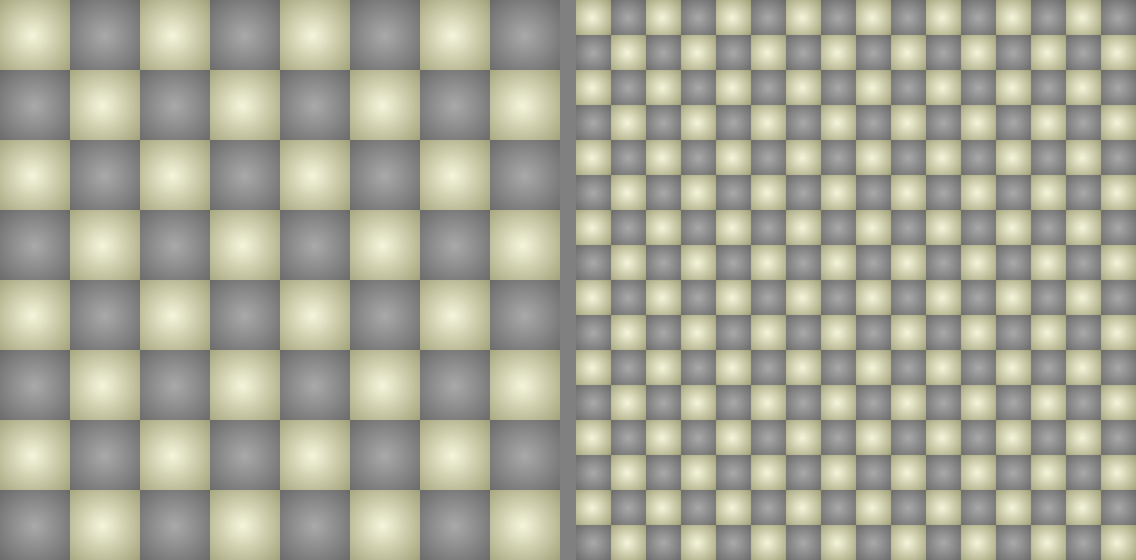
Left: one tile. Right: repeated 2 by 2.
Give the GLSL for this pattern, as a WebGL 2 fragment shader.

```glsl
#version 300 es
precision highp float;
// Checkerboard of 8 by 8 tiles, cream and grey, each shaded by a radial gradient.

uniform vec2 u_resolution;
out vec4 outColor;

// Linear radial gradient inside one tile, from the core to the farthest corner.
vec3 radialTile(vec2 local, vec2 center, vec3 core, vec3 rim) {
    float reach = length(0.5 + abs(center - 0.5));
    return mix(core, rim, clamp(distance(local, center) / reach, 0.0, 1.0));
}

void main() {
    vec2 grid = gl_FragCoord.xy / u_resolution * 8.0;
    vec2 pixel = 8.0 / u_resolution;
    vec2 local = fract(grid);

    // Both tile kinds, with slightly off-centre highlights
    vec3 cream = radialTile(local, vec2(0.465, 0.49), vec3(0.961, 0.961, 0.863), vec3(0.63, 0.63, 0.47));
    vec3 grey = radialTile(local, vec2(0.495, 0.485), vec3(0.664), vec3(0.41));

    // Signed distance to the nearest tile edge on each axis, alternating by tile
    vec2 edge = abs(mod(grid + 0.5, 2.0) - 1.0) - 0.5;

    // Checker mask, smoothed over one pixel; the lower left tile is grey
    vec2 side = clamp(2.0 * edge / pixel, -1.0, 1.0);
    float creamMask = 0.5 - 0.5 * side.x * side.y;

    outColor = vec4(mix(grey, cream, creamMask), 1.0);
}
```
